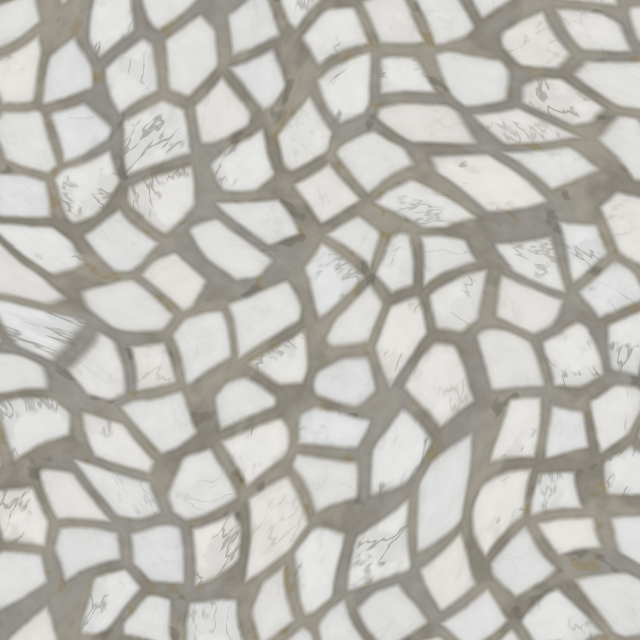
Reproduce this texture procedurally as a Shadertoy shader.

```glsl
// Irregular white marble chips set in taupe mortar, in tilted, wavy courses.

vec2 hash2(vec2 id) {
    vec3 q = fract(id.xyx * vec3(0.1031, 0.1030, 0.0973));
    q += dot(q, q.yzx + 33.33);
    return fract((q.xx + q.yz) * q.zy);
}

mat2 rotation(float angle) {
    float c = cos(angle), s = sin(angle);
    return mat2(c, s, -s, c);
}

// Layered, rotated sines: roughly -1 to 1
float waves(vec2 p) {
    float sum = 0.0, amplitude = 0.5;
    for (int i = 0; i < 5; i++) {
        p = mat2(0.8, 0.6, -0.6, 0.8) * p * 1.7 + 1.3;
        sum += amplitude * sin(p.x + 1.5 * sin(p.y));
        amplitude *= 0.65;
    }
    return sum;
}

float smoothMax(float a, float b, float k) {
    float h = max(k - abs(a - b), 0.0) / k;
    return max(a, b) + 0.25 * k * h * h;
}

vec2 seedPoint(vec2 id) {
    return id + 0.5 + 0.68 * (hash2(id) - 0.5);
}

// Signed distance to the chip around p (negative inside); also gives its id and local position
float chipDistance(vec2 p, out vec2 id, out vec2 local) {
    vec2 base = floor(p);
    float nearest = 1e3;
    for (int y = -1; y <= 1; y++)
    for (int x = -1; x <= 1; x++) {
        vec2 cell = base + vec2(x, y);
        vec2 offset = p - seedPoint(cell);
        if (dot(offset, offset) < nearest) {
            nearest = dot(offset, offset);
            id = cell;
            local = offset;
        }
    }

    // Cell walls, inset by the joint
    float d = -1e3;
    vec2 seed = p - local;
    for (int y = -2; y <= 2; y++)
    for (int x = -2; x <= 2; x++) {
        if (x == 0 && y == 0) continue;
        vec2 toOther = seedPoint(id + vec2(x, y)) - seed;
        d = smoothMax(d, dot(local - 0.5 * toOther, normalize(toOther)), 0.035);
    }
    d += 0.065 + 0.04 * hash2(id + 17.0).x;

    // Four random straight cuts make the chip angular
    float turn = 0.8 * (hash2(id + 31.0).x - 0.5);
    for (int k = 0; k < 4; k++) {
        vec2 r = hash2(id + 53.0 + 7.0 * float(k));
        float angle = turn + 1.5708 * float(k) + 0.7 * (r.x - 0.5);
        float cut = dot(local, vec2(cos(angle), sin(angle))) - 0.35 - 0.27 * r.y;
        d = smoothMax(d, cut, 0.05);
    }
    return d;
}

vec3 mortarColor(vec2 p) {
    float tone = waves(p * 1.3 + 5.0);
    vec3 color = mix(vec3(0.55, 0.53, 0.49), vec3(0.62, 0.60, 0.55), smoothstep(-0.5, 0.4, tone));
    color = mix(color, vec3(0.59, 0.58, 0.56), 0.7 * smoothstep(0.0, 0.5, waves(p * 0.7 + 21.0)));
    // Ochre and dark flecks
    color = mix(color, vec3(0.57, 0.51, 0.37), 0.5 * smoothstep(0.65, 1.0, waves(p * 2.1 + 9.0)));
    color = mix(color, vec3(0.42, 0.41, 0.38), 0.5 * smoothstep(0.7, 1.0, waves(p * 1.7 + 40.0)));
    return color + 0.018 * waves(p * 6.0);
}

vec3 marbleColor(vec2 local, vec2 id) {
    vec2 r = hash2(id + 91.0);
    vec3 color = vec3(0.885, 0.885, 0.873) + 0.03 * (r.x - 0.5);
    color += vec3(0.006, 0.0, -0.008) * (2.0 * r.y - 1.0);

    // Streaky grey veins, strong only in some chips
    vec2 grain = rotation(6.28 * r.y) * local * vec2(1.6, 4.2) + 40.0 * r;
    float vein = 1.0 - smoothstep(0.0, 0.24, abs(waves(grain)));
    float patches = smoothstep(-0.2, 0.5, waves(local * 2.0 + 30.0 * r.yx));
    float strength = mix(0.12, 1.0, smoothstep(0.4, 0.9, r.x));
    color -= vec3(0.17, 0.175, 0.19) * vein * patches * strength;
    color -= 0.05 * patches * strength;
    return color + 0.012 * waves(local * 5.0 + 20.0 * r);
}

void mainImage(out vec4 fragColor, in vec2 fragCoord) {
    vec2 uv = fragCoord / iResolution.y;

    // Tilt and bend the courses
    vec2 p = rotation(-0.38) * uv * 10.0 + 20.0;
    p += 0.45 * sin(0.75 * p.yx + vec2(0.6, 2.1)) + 0.12 * sin(1.9 * p.yx + vec2(4.0, 1.0));

    vec2 id, local;
    float d = chipDistance(p, id, local) + 0.016 * waves(p * 2.2);

    // Soft chip edges over mortar, with a faint shadow in the joint
    vec3 mortar = mortarColor(p) - 0.025 * (1.0 - smoothstep(0.02, 0.1, d));
    vec3 marble = marbleColor(local, id) - 0.025 * smoothstep(-0.16, -0.04, d);
    vec3 color = mix(marble, mortar, smoothstep(-0.065, 0.05, d));
    fragColor = vec4(color, 1.0);
}
```
